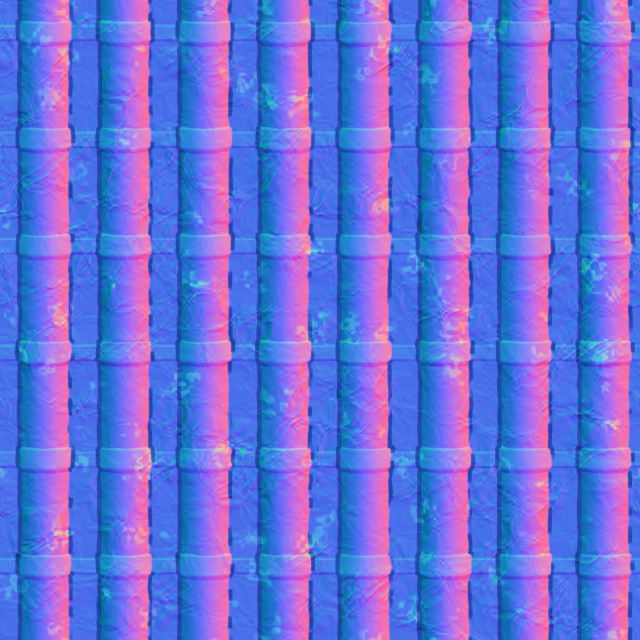
Write a three.js fragment shader that draws this texture map.

```glsl
// Normal map of a roof: 8 columns of barrel tiles by 6 overlapping rows with collars.
// Analytic slopes shape the barrels, collars and flat pans; wrapping noise adds creases,
// and wrapping cellular noise scatters rough lichen patches.
varying vec2 vUv;

const vec2 TILES = vec2(8.0, 6.0);
const float ROW_PHASE = 0.797;      // height of a collar top within its row
const float BARREL_MID = 0.56;      // lengths below are in column widths
const float BARREL_HALF = 0.302;
const vec2 COLLAR_HALF = vec2(0.328, 0.14);
const float COLLAR_MID = 0.135;
const float EDGE = 0.014;

vec2 hash2(vec2 cell) {
  return fract(sin(vec2(dot(cell, vec2(127.1, 311.7)), dot(cell, vec2(269.5, 183.3)))) * 43758.5);
}

// Value noise that repeats after the given whole number of cells.
float noise(vec2 q, vec2 period) {
  vec2 i = floor(q), f = fract(q);
  f = f * f * (3.0 - 2.0 * f);
  float a = hash2(mod(i, period)).x;
  float b = hash2(mod(i + vec2(1.0, 0.0), period)).x;
  float c = hash2(mod(i + vec2(0.0, 1.0), period)).x;
  float d = hash2(mod(i + 1.0, period)).x;
  return mix(mix(a, b, f.x), mix(c, d, f.x), f.y);
}

float tiledNoise(vec2 uv, float count) {
  return noise(uv * count, vec2(count));
}

// Thin ridge lines drawn out along a diagonal; whole-number skew keeps them wrapping.
float crease(vec2 uv, float slant, vec2 count) {
  vec2 q = vec2(uv.x * slant + uv.y, uv.y - uv.x * slant) * count;
  float ridge = 1.0 - abs(2.0 * noise(q, count) - 1.0);
  return ridge * ridge;
}

// Surface height of the weathered clay.
float relief(vec2 uv) {
  uv += 0.005 * sin(6.2832 * (vec2(5.0, 4.0) * uv.yx + sin(6.2832 * 3.0 * uv)));
  float worn = smoothstep(0.35, 0.75, tiledNoise(uv, 22.0));
  float grain = 0.6 * tiledNoise(uv, 74.0) + 0.38 * tiledNoise(uv, 170.0);
  float lines = crease(uv, 1.0, vec2(20.0, 52.0)) + crease(uv, -1.0, vec2(46.0, 18.0));
  return grain * mix(0.55, 1.0, worn) + 0.4 * lines * worn;
}

vec2 reliefSlope(vec2 uv, float offset) {
  float h = relief(uv);
  return vec2(h - relief(uv + vec2(offset, 0.0)), h - relief(uv + vec2(0.0, offset)));
}

// Ragged patches around jittered cell points; about half the cells stay bare.
float lichen(vec2 uv, float count) {
  vec2 cell = floor(uv * count), f = fract(uv * count);
  float ragged = (tiledNoise(uv, 90.0) - 0.5) * 0.38;
  float cover = 0.0;
  for (int y = -1; y <= 1; y++) {
    for (int x = -1; x <= 1; x++) {
      vec2 step2 = vec2(float(x), float(y));
      vec2 id = mod(cell + step2, count);
      float radius = 0.58 * hash2(id + 31.0).x - 0.2;
      float dist = length(step2 + hash2(id) - f) + ragged;
      cover = max(cover, clamp((radius - dist) / 0.14, 0.0, 1.0));
    }
  }
  return cover * smoothstep(0.32, 0.6, tiledNoise(uv, 150.0));
}

float roundedBox(vec2 p, vec2 halfSize, float radius) {
  vec2 q = abs(p) - halfSize + radius;
  return length(max(q, 0.0)) + min(max(q.x, q.y), 0.0) - radius;
}

float inside(float d) { return 1.0 - smoothstep(-EDGE, EDGE, d); }

float line(float d, float width) { return 1.0 - smoothstep(0.4 * width, width, abs(d)); }

// Sideways tilt across a half-round tile, u from -1 to 1.
float barrelTilt(float u) { return 0.02 + 0.92 * sin(1.5 * clamp(u, -1.0, 1.0)); }

void main() {
  float row = ROW_PHASE - vUv.y * TILES.y;
  vec2 tile = mod(vec2(floor(vUv.x * TILES.x), floor(row - 0.1)), TILES);
  vec2 vary = hash2(tile + 5.0) - 0.5;
  float wobble = 0.018 * (tiledNoise(vUv, 60.0) - 0.5);

  // Local position: x from the barrel axis, y downward from the collar top.
  float x = fract(vUv.x * TILES.x) - BARREL_MID;
  float y = (fract(row + 0.3) - 0.3) * TILES.x / TILES.y;
  float barrelX = x - 0.012 * vary.x;
  float barrelD = abs(barrelX) - BARREL_HALF + wobble;
  vec2 collarP = vec2(x - 0.004, y - COLLAR_MID + 0.25 * x * x - 0.01);
  float collarD = roundedBox(collarP, COLLAR_HALF, 0.05) + wobble;
  float tileD = min(barrelD, collarD);

  // Flat pan with the overlap step between rows.
  float stepY = y + 0.5 * wobble;
  float band = smoothstep(0.04, 0.06, stepY) * (1.0 - smoothstep(0.22, 0.24, stepY));
  vec2 slope = vec2(-0.43, -0.12 + 0.1 * band);
  slope.y += 0.25 * line(stepY - 0.05, 0.022) - 0.25 * line(stepY - 0.23, 0.022);

  // Barrel, then the collar with its rounded rims.
  vec2 barrel = vec2(barrelTilt(barrelX / BARREL_HALF) + 0.06 * vary.y, -0.13);
  barrel.y -= 0.25 * line(collarD - 0.012, 0.028) * step(COLLAR_MID, y);
  slope = mix(slope, barrel, inside(barrelD));
  float v = collarP.y / COLLAR_HALF.y;
  float rim = smoothstep(0.68, 1.0, abs(v));
  vec2 collar = vec2(0.93 * barrelTilt(collarP.x / COLLAR_HALF.x), 0.03 - 0.36 * sign(v) * rim);
  slope = mix(slope, collar, inside(collarD));

  // Dark gap beside the tiles, broken up on the right side.
  float broken = smoothstep(0.35, 0.6, tiledNoise(vUv, 70.0));
  float gap = line(tileD - 0.016, 0.036) * mix(1.0, broken, step(0.0, x));
  slope = mix(slope, vec2(-0.72, -0.38), 0.75 * gap);

  // Weathering.
  float patchy = lichen(vUv, 14.0);
  slope += reliefSlope(vUv, 0.0017) * (1.1 + 1.0 * patchy) + patchy * vec2(0.08, 0.34);

  slope *= min(1.0, 0.97 / length(slope));
  vec3 normal = vec3(slope, sqrt(1.0 - dot(slope, slope)));
  vec3 color = (0.5 + 0.5 * normal) * vec3(1.0, 1.0, 0.97);
  gl_FragColor = vec4(color * (1.0 - 0.18 * gap), 1.0);
}
```
